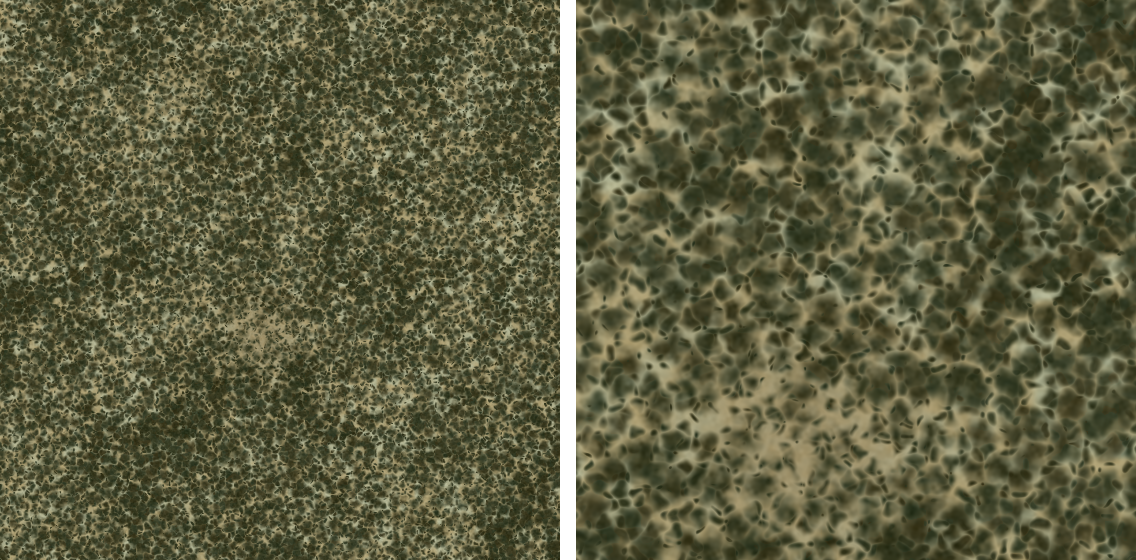
Left, the full canvas; right, a detail of the centre.
This texture is drawn by a three.js fragment shader. Its source:

```glsl
varying vec2 vUv;

const vec3 OLIVE_CROWN = vec3(0.230, 0.222, 0.120);
const vec3 GREEN_CROWN = vec3(0.200, 0.232, 0.142);
const vec3 TAN_SOIL = vec3(0.68, 0.63, 0.46);
const vec3 PALE_SOIL = vec3(0.70, 0.71, 0.58);
const vec3 CLEARING_SOIL = vec3(0.62, 0.57, 0.42);

vec2 hash2(vec2 p) {
  vec3 q = fract(p.xyx * vec3(0.1031, 0.1030, 0.0973));
  q += dot(q, q.yzx + 33.33);
  return fract((q.xx + q.yz) * q.zy);
}

// Two independent channels of smooth noise, each from 0 to 1
vec2 noise2(vec2 p) {
  vec2 i = floor(p);
  vec2 f = fract(p);
  f = f * f * (3.0 - 2.0 * f);
  vec2 low = mix(hash2(i), hash2(i + vec2(1.0, 0.0)), f.x);
  vec2 high = mix(hash2(i + vec2(0.0, 1.0)), hash2(i + vec2(1.0, 1.0)), f.x);
  return mix(low, high, f.y);
}

vec2 rotate(vec2 p, float angle) {
  float c = cos(angle);
  float s = sin(angle);
  return vec2(c * p.x - s * p.y, s * p.x + c * p.y);
}

float softMin(float a, float b, float k) {
  float h = max(k - abs(a - b), 0.0) / k;
  return min(a, b) - 0.25 * k * h * h;
}

// Cellular field: x = distance in crown radii, y = random tint of that crown
vec2 crowns(vec2 p, float minRadius, float maxRadius) {
  vec2 cell = floor(p);
  vec2 nearest = vec2(9.0, 0.0);
  float gap = 3.0;
  for (int y = -1; y <= 1; y++) {
    for (int x = -1; x <= 1; x++) {
      vec2 id = cell + vec2(float(x), float(y));
      vec2 traits = hash2(id + 71.0);
      float radius = mix(minRadius, maxRadius, traits.x);
      float d = length(p - id - hash2(id)) / radius;
      if (d < nearest.x) nearest = vec2(d, traits.y);
      gap = softMin(gap, d, 0.16);
    }
  }
  return vec2(gap, nearest.y);
}

// Broad drift between dense and sparse cover, about -1 to 1
float coverDrift(vec2 p) {
  float broad = sin(p.x * 9.0 + 2.0 * sin(p.y * 7.0 + 0.6));
  float mid = sin(p.y * 17.0 - 2.2 * sin(p.x * 13.0 + 1.9));
  float patches = noise2(p * 17.0).x * 2.0 - 1.0;
  float clumps = noise2(p * 36.0 + 7.0).y * 2.0 - 1.0;
  return 0.22 * broad + 0.22 * mid + 0.5 * patches + 0.5 * clumps;
}

float patchAt(vec2 p, vec2 center, float radius) {
  vec2 d = (p - center) / radius;
  return exp(-dot(d, d));
}

void main() {
  vec2 uv = vUv;

  // Ragged outlines
  vec2 warped = uv + (noise2(uv * 150.0) - 0.5) * 0.0065;

  // Large and small crowns, nearest one wins
  vec2 large = crowns(warped * 67.0 + 20.0, 0.28, 0.80);
  vec2 small = crowns(rotate(warped, 0.6) * 112.0 + 150.0, 0.22, 0.70);
  float crownTint = large.x < small.x ? large.y : small.y;
  float gap = softMin(large.x, small.x, 0.16) + 0.03;

  // Open ground
  float clearing = patchAt(uv, vec2(0.47, 0.40), 0.085);
  float sparse = patchAt(uv, vec2(0.80, 0.61), 0.14)
               + patchAt(uv, vec2(0.76, 0.07), 0.07)
               + 0.7 * patchAt(uv, vec2(0.30, 0.86), 0.12);
  float drift = coverDrift(uv);
  gap += 0.25 * drift + 0.48 * clearing + 0.16 * sparse;

  // Fine grain, slightly stretched sideways
  vec2 grain = noise2(uv * vec2(200.0, 255.0) + 40.0) - 0.5;
  vec2 speck = noise2(rotate(uv, 0.3) * 380.0 + 90.0) - 0.5;
  gap += 0.24 * grain.x + 0.12 * speck.x;
  float soilShare = smoothstep(0.26, 1.55, gap);

  // Colour
  vec2 tint = noise2(uv * 75.0 + 11.0);
  vec3 leaf = mix(OLIVE_CROWN, GREEN_CROWN, crownTint);
  leaf += 0.06 * (tint.x - 0.5) + 0.04 * grain.y + 0.02 * drift;
  vec3 soil = mix(TAN_SOIL, PALE_SOIL, smoothstep(0.3, 0.85, tint.y));
  soil = mix(soil, CLEARING_SOIL, clearing);
  vec3 color = mix(leaf, soil, soilShare);
  color += 0.06 * speck.y + vec3(0.02, 0.0, -0.02) * grain.y;

  gl_FragColor = vec4(color, 1.0);
}
```
